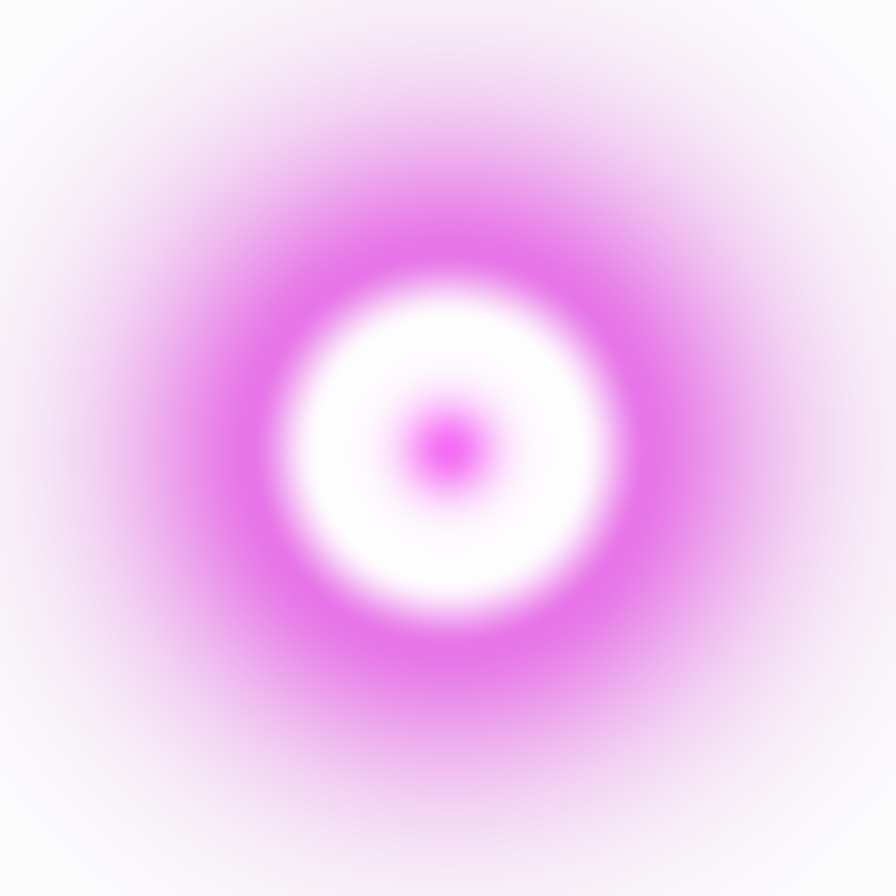
A three.js fragment shader for this background:

```glsl
varying vec2 vUv;

const vec2 CENTER = vec2(0.501, 0.498);

const vec3 WHITE = vec3(0.995, 0.992, 0.996);
const vec3 RING_COLOR = vec3(0.905, 0.455, 0.908);
const vec3 CORE_COLOR = vec3(0.955, 0.425, 0.955);

// Outer halo: peak radius, width and steepness of its fade
const float HALO_RADIUS = 0.225;
const float HALO_WIDTH = 0.156;
const float HALO_FALLOFF = 1.43;
const float HALO_GRAYING = 0.62;

// Pale disc inside the ring, and the small glow at its heart
const float DISC_INNER = 0.145;
const float DISC_OUTER = 0.222;
const float CORE_WIDTH = 0.052;

// Full strength inside the peak radius, fading smoothly outward
float haloStrength(float radius) {
  float outside = max(radius - HALO_RADIUS, 0.0) / HALO_WIDTH;
  return exp(-pow(outside, HALO_FALLOFF));
}

float coreStrength(float radius) {
  float t = radius / CORE_WIDTH;
  return exp(-t * t);
}

void main() {
  float radius = distance(vUv, CENTER);

  // Red and blue fade more slowly, so the far halo turns grayer
  float halo = haloStrength(radius);
  float grayHalo = pow(halo, HALO_GRAYING);
  vec3 color = mix(WHITE, RING_COLOR, vec3(grayHalo, halo, grayHalo));

  // Soft pale disc
  color = mix(WHITE, color, smoothstep(DISC_INNER, DISC_OUTER, radius));

  // Central glow
  color = mix(color, CORE_COLOR, coreStrength(radius));

  gl_FragColor = vec4(color, 1.0);
}
```
